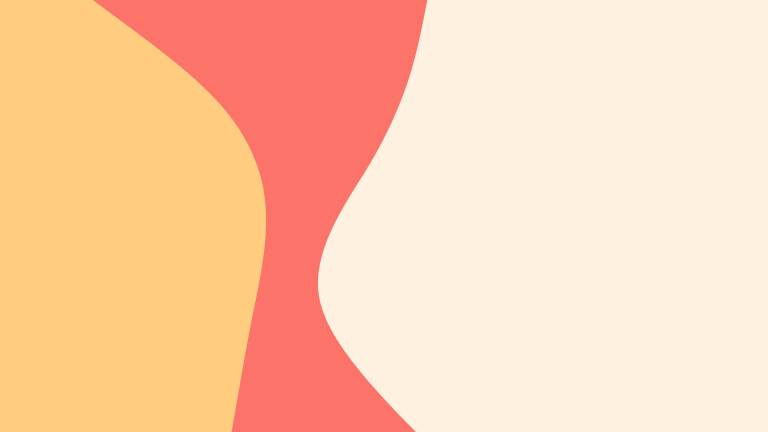
A Shadertoy shader for this background:

```glsl
// Flat backdrop: an amber field and a cream field parted by a wavy coral band.

// Cubic Hermite span; each knot is (height, edge position, slope).
float span(float y, vec3 a, vec3 b) {
    float h = b.x - a.x;
    float t = (y - a.x) / h;
    float s = 1.0 - t;
    return s * s * ((1.0 + 2.0 * t) * a.y + t * h * a.z)
         + t * t * ((1.0 + 2.0 * s) * b.y - s * h * b.z);
}

// Right border of the amber field: a rounded shoulder above a straight flank.
float amberEdge(float y) {
    vec3 flank = vec3(0.236, 0.578, 0.19);
    vec3 bulge = vec3(0.491, 0.616, 0.0);
    vec3 shoulder = vec3(0.769, 0.500, -0.93);
    if (y < flank.x) return span(y, vec3(0.0, 0.536, 0.18), flank);
    if (y < bulge.x) return span(y, flank, bulge);
    if (y < shoulder.x) return span(y, bulge, shoulder);
    return span(y, shoulder, vec3(1.0, 0.215, -1.33));
}

// Left border of the cream field: a round belly under a gentle S-curve.
float creamEdge(float y) {
    vec3 foot = vec3(0.167, 0.8125, -0.76);
    vec3 belly = vec3(0.343, 0.736, 0.0);
    vec3 waist = vec3(0.583, 0.833, 0.64);
    vec3 neck = vec3(0.792, 0.9375, 0.36);
    if (y < foot.x) return span(y, vec3(0.0, 0.963, -1.0), foot);
    if (y < belly.x) return span(y, foot, belly);
    if (y < waist.x) return span(y, belly, waist);
    if (y < neck.x) return span(y, waist, neck);
    return span(y, neck, vec3(1.0, 0.989, 0.19));
}

// Coverage of the positive side, softened over one pixel.
float coverage(float d) {
    return clamp(0.5 + d / length(vec2(dFdx(d), dFdy(d))), 0.0, 1.0);
}

void mainImage(out vec4 fragColor, in vec2 fragCoord) {
    // Canvas one unit high and 16:9 wide.
    vec2 p = fragCoord / iResolution.xy * vec2(16.0 / 9.0, 1.0);

    vec3 coral = vec3(0.988, 0.451, 0.412);
    vec3 amber = vec3(1.0, 0.800, 0.502);
    vec3 cream = vec3(1.0, 0.945, 0.875);

    // Lay both fields over the band.
    vec3 color = mix(coral, amber, coverage(amberEdge(p.y) - p.x));
    color = mix(color, cream, coverage(p.x - creamEdge(p.y)));
    fragColor = vec4(color, 1.0);
}
```
